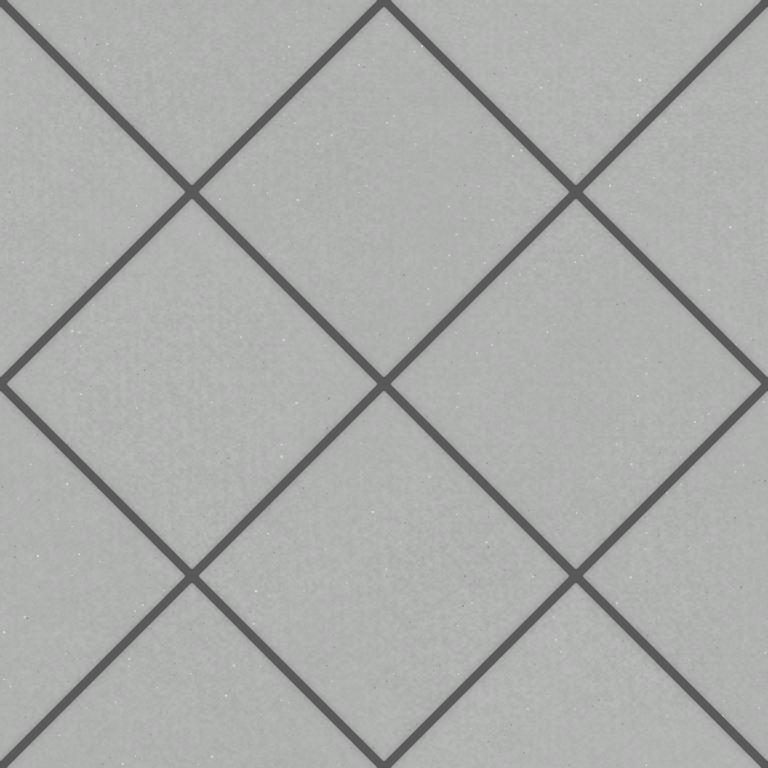
Give the GLSL for this texture, as a Shadertoy shader.

```glsl
float hash(vec2 p) {
    return fract(sin(dot(p, vec2(127.1, 311.7))) * 43758.5453);
}

// Value noise that wraps after a whole number of cells
float wrapNoise(vec2 uv, float cells) {
    vec2 p = uv * cells;
    vec2 i = floor(p);
    vec2 f = fract(p);
    f = f * f * (3.0 - 2.0 * f);
    vec2 a = mod(i, cells);
    vec2 b = mod(i + 1.0, cells);
    return mix(mix(hash(a), hash(vec2(b.x, a.y)), f.x),
               mix(hash(vec2(a.x, b.y)), hash(b), f.x), f.y);
}

// Sparse round flecks, one candidate per grid cell
float flecks(vec2 uv, float cells, float chance, float seed) {
    vec2 p = uv * cells;
    vec2 id = mod(floor(p), cells) + seed;
    vec2 center = 0.3 + 0.4 * vec2(hash(id + 3.7), hash(id + 8.3));
    float radius = mix(0.12, 0.28, hash(id + 5.1));
    float spot = 1.0 - smoothstep(radius * 0.4, radius, length(fract(p) - center));
    return spot * step(hash(id), chance) * hash(id + 1.9);
}

float roundedBox(vec2 p, float halfSize, float radius) {
    vec2 q = abs(p) - halfSize + radius;
    return length(max(q, 0.0)) + min(max(q.x, q.y), 0.0) - radius;
}

void mainImage(out vec4 fragColor, in vec2 fragCoord) {
    vec2 uv = fragCoord / iResolution.xy;

    // Diagonal grid: eight square tiles, each 0.35355 wide
    vec2 grid = 2.0 * vec2(uv.x + uv.y, uv.x - uv.y);
    vec2 cell = floor(grid);
    float column = mod(cell.x, 2.0);
    vec2 tileId = vec2(column, mod(cell.y - cell.x + column, 4.0));
    float edge = roundedBox((fract(grid) - 0.5) * 0.35355, 0.1711, 0.003);

    // Stone: fine grain whose strength drifts, with a faint tone per tile
    float drift = wrapNoise(uv, 7.0);
    float grain = 0.6 * wrapNoise(uv, 330.0) + 0.4 * wrapNoise(uv + 0.37, 190.0) - 0.5;
    float tone = 0.008 * (hash(tileId + 4.0) - 0.5);
    tone += grain * mix(0.035, 0.07, drift);
    tone += 0.008 * (wrapNoise(uv, 24.0) - 0.5);
    tone += 0.14 * flecks(uv, 110.0, 0.025, 17.0);
    tone -= 0.10 * flecks(uv, 130.0, 0.04, 53.0);
    vec3 stone = vec3(0.692, 0.698, 0.692) + tone;

    // Soft shade along the tile edges
    stone -= 0.085 * exp(min(edge, 0.0) / 0.0035);

    // Grout
    vec3 grout = vec3(0.35) + 0.012 * grain;
    float soft = max(0.0009, 0.75 / iResolution.y);
    vec3 color = mix(stone, grout, smoothstep(-soft, soft, edge));

    fragColor = vec4(color, 1.0);
}
```
